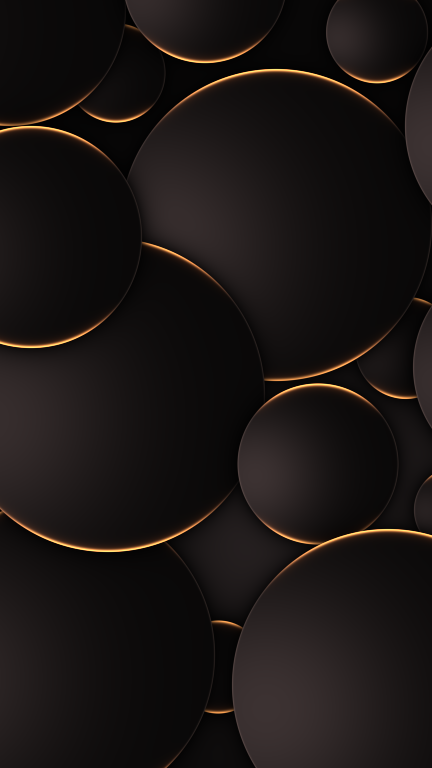
Reproduce this background procedurally as a WebGL 2 fragment shader.

```glsl
#version 300 es
precision highp float;
// Overlapping dark discs with thin gilded rims on a dim backdrop.
// Discs are painted back to front: each casts a soft shadow, then adds
// a face lit from the left and a rim that glows at its top and bottom.

uniform vec2 u_resolution;
out vec4 fragColor;

// Surfaces
const vec3 BLACK = vec3(0.036, 0.031, 0.031);
const vec3 FACE_LIGHT = vec3(0.200, 0.165, 0.165);
const vec2 FACE_LIGHT_POS = vec2(-0.78, -0.15);
const float FACE_FALLOFF = 1.45;
const vec3 BACK_LIGHT = vec3(0.130, 0.110, 0.112);
const vec2 BACK_LIGHT_POS = vec2(0.40, 0.34);
const float BACK_FALLOFF = 15.0;

// Shadow and rim, in canvas heights
const float SHADOW_SIZE = 0.013;
const float SHADOW_DEPTH = 0.72;
const float GLOW_SIZE = 0.0042;
const float LINE_SIZE = 0.0014;
const vec3 EMBER = vec3(0.50, 0.22, 0.08);
const vec3 GOLD = vec3(1.00, 0.70, 0.32);
const vec3 EDGE_GREY = vec3(0.15, 0.12, 0.11);

// Discs from back to front: centre and radius in canvas heights
const int COUNT = 15;
const vec3 DISCS[COUNT] = vec3[COUNT](
  vec3(0.284, 0.1315, 0.0605), vec3(0.151, 0.905, 0.0645),
  vec3(0.491, 0.958, 0.0664), vec3(0.5286, 0.547, 0.0664),
  vec3(0.595, 0.336, 0.056), vec3(0.013, 0.987, 0.151),
  vec3(0.267, 1.0247, 0.1068), vec3(0.078, 0.147, 0.202),
  vec3(0.3594, 0.707, 0.2031), vec3(0.6966, 0.836, 0.1693),
  vec3(0.681, 0.522, 0.1432), vec3(0.1406, 0.4857, 0.2044),
  vec3(0.0404, 0.6914, 0.1445), vec3(0.4141, 0.3958, 0.1048),
  vec3(0.5052, 0.108, 0.2031));

// How strongly each face is lit
const float LIGHT[COUNT] = float[COUNT](
  0.35, 0.45, 0.85, 0.5, 0.7, 0.2, 0.85, 0.8,
  1.0, 1.0, 0.9, 0.9, 0.6, 1.0, 1.0);

float gaussian(float x) {
  return exp(-x * x);
}

vec3 backdrop(vec2 p) {
  return BLACK + BACK_LIGHT * exp(-BACK_FALLOFF * dot(p - BACK_LIGHT_POS, p - BACK_LIGHT_POS));
}

// Face shading; q is the position in disc radii
vec3 face(vec2 q, float light) {
  vec2 away = q - FACE_LIGHT_POS;
  return BLACK + FACE_LIGHT * light * exp(-FACE_FALLOFF * dot(away, away));
}

// Rim light: a grey hairline that swells to gold where the edge is level
vec3 rim(vec2 q, float depth) {
  float level = abs(q.y) / max(length(q), 0.001);
  float arc = smoothstep(0.55, 1.0, level);
  float line = gaussian(depth / (LINE_SIZE * (1.0 + arc)));
  float glow = exp(-depth / GLOW_SIZE);
  return EDGE_GREY * line
       + EMBER * arc * glow
       + mix(EMBER, GOLD, arc) * arc * line;
}

void main() {
  vec2 p = gl_FragCoord.xy / u_resolution.y;
  float pixel = 1.0 / u_resolution.y;
  vec3 color = backdrop(p);

  for (int i = 0; i < COUNT; i++) {
    vec3 disc = DISCS[i];
    vec2 q = (p - disc.xy) / disc.z;
    float dist = length(p - disc.xy) - disc.z;

    color *= 1.0 - SHADOW_DEPTH * exp(-max(dist, 0.0) / SHADOW_SIZE);

    vec3 surface = face(q, LIGHT[i]) + rim(q, max(-dist, 0.0));
    float cover = 1.0 - smoothstep(-0.75 * pixel, 0.75 * pixel, dist);
    color = mix(color, surface, cover);
  }

  fragColor = vec4(color, 1.0);
}
```
